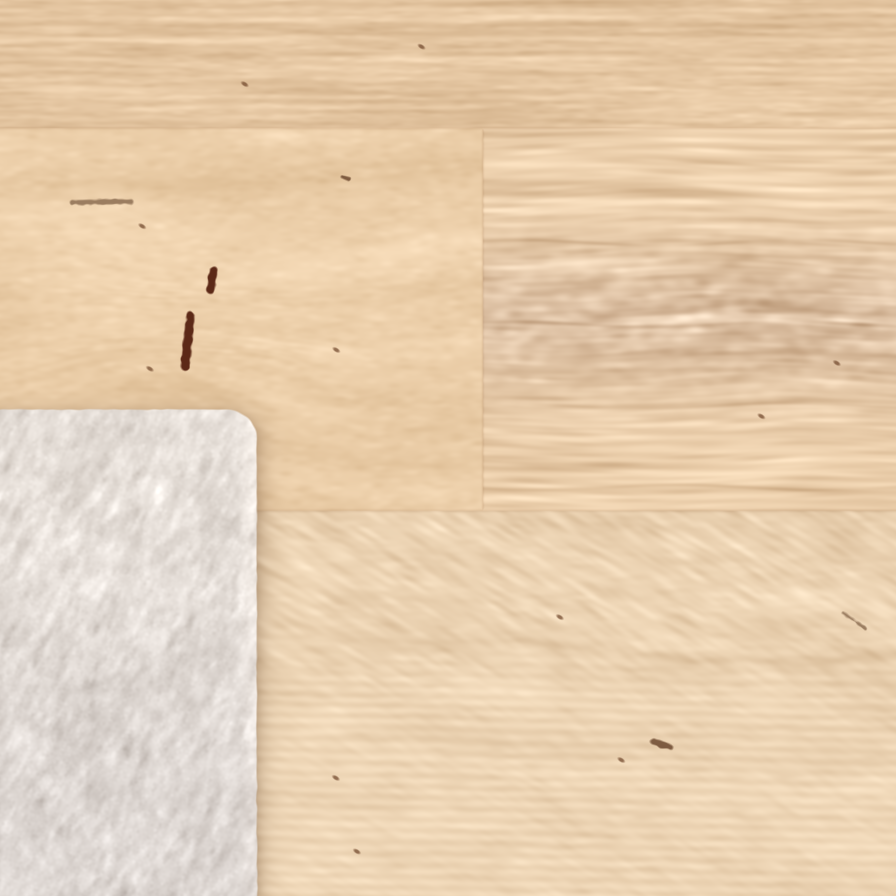
Give the GLSL for this texture, as a WebGL 2 fragment shader.

```glsl
#version 300 es
precision highp float;
// Pale wooden planks with fine grain and dark flecks, partly covered by a rounded grey felt pad.
uniform vec2 u_resolution;
out vec4 fragColor;

vec3 hash3(vec2 cell) {
  vec3 h = fract(cell.xyx * vec3(0.1031, 0.1030, 0.0973));
  h += dot(h, h.yxz + 33.33);
  return fract((h.xxy + h.yzz) * h.zyx);
}

// Cellular noise: soft bumps of random sign, one per cell, roughly -1..1.
float cells(vec2 p) {
  vec2 id = floor(p);
  float sum = 0.0;
  for (int y = -1; y <= 1; y++)
    for (int x = -1; x <= 1; x++) {
      vec2 cell = id + vec2(x, y);
      vec3 h = hash3(cell + 91.0);
      vec2 d = p - cell - h.xy;
      float bump = max(0.0, 1.0 - dot(d, d));
      sum += (h.z * 2.0 - 1.0) * bump * bump * bump;
    }
  return sum;
}

float segment(vec2 p, vec2 a, vec2 b) {
  vec2 ab = b - a;
  return length(p - a - ab * clamp(dot(p - a, ab) / dot(ab, ab), 0.0, 1.0));
}

// Ragged dark streak between two points.
float streak(vec2 p, vec2 a, vec2 b, float radius) {
  float d = segment(p, a, b) + 0.0012 * cells(p * 180.0);
  return 1.0 - smoothstep(radius - 0.0015, radius + 0.0015, d);
}

float band(float x, float centre, float width) {
  float t = (x - centre) / width;
  return exp(-t * t);
}

// Long horizontal fibres at two scales.
float fibres(vec2 p) {
  return 0.6 * cells(p * vec2(4.0, 75.0)) + 0.5 * cells(p * vec2(16.0, 190.0) + 40.0);
}

vec3 topPlank(vec2 p) {
  float ridges = sin(p.y * 560.0 + 2.0 * cells(p * vec2(5.0, 12.0)));
  float tone = fibres(p) + 0.22 * ridges + 0.3 * cells(p * vec2(60.0, 240.0));
  return vec3(0.897, 0.778, 0.635) + tone * vec3(0.062, 0.072, 0.08);
}

vec3 knottyPlank(vec2 p) {
  // Grain lines swerve around the knots near the left.
  vec2 k = p - vec2(0.2, 0.64);
  vec2 q = p + vec2(0.0, 0.05 * sign(k.y) * exp(-dot(k, k) * 45.0) * smoothstep(0.0, 0.06, abs(k.y)));
  q.y -= 0.012 * sin(p.x * 11.0) + 0.05 * p.x * smoothstep(0.68, 0.8, p.y);
  float tone = 0.5 * cells(q * vec2(5.0, 40.0)) + 0.3 * cells(q * vec2(30.0, 130.0))
             + 0.35 * cells(p * vec2(75.0, 170.0)) + 0.3 * cells(p * 7.0);
  tone -= 0.5 * band(p.y, 0.80 + 0.05 * (p.x - 0.3), 0.02) * smoothstep(0.1, 0.3, p.x);
  return vec3(0.922, 0.807, 0.66) + tone * vec3(0.047, 0.057, 0.068);
}

vec3 stripedPlank(vec2 p) {
  vec2 q = p + vec2(0.0, 0.004 * sin(p.x * 14.0 + p.y * 9.0));
  float rough = band(p.y, 0.645, 0.085);
  float ridges = sin(p.y * 480.0 + 3.0 * cells(p * vec2(4.0, 10.0)));
  float tone = 1.25 * fibres(q + 3.0) + 0.28 * ridges * (1.0 - rough);
  // Slanting rays cross the rough middle.
  vec2 slant = vec2(p.x * 0.6 - p.y, p.x + p.y * 0.6);
  tone += rough * (0.65 * cells(slant * vec2(42.0, 9.0)) + 0.7 * cells(p * vec2(55.0, 120.0)) - 0.45);
  for (int i = 0; i < 4; i++) {
    vec3 h = hash3(vec2(i, 17.0));
    float y = 0.456 + 0.091 * float(i) + 0.003 * sin(p.x * 20.0 + h.x * 6.0);
    tone -= band(p.y, y, 0.0025) * (0.8 + 0.8 * cells(vec2(p.x * 14.0, h.y * 50.0)));
  }
  vec3 base = mix(vec3(0.922, 0.81, 0.672), vec3(0.9, 0.795, 0.685), rough);
  return base + tone * vec3(0.068, 0.08, 0.088);
}

vec3 bottomPlank(vec2 p) {
  float ridged = 1.0 - smoothstep(0.2, 0.33, p.y);
  float ridges = sin((p.y + 0.025 * p.x) * 500.0 + 1.6 * cells(p * vec2(6.0, 18.0)));
  vec2 slant = vec2(p.x + p.y * 0.7, p.y + p.x * 0.45);
  float tone = 0.3 * ridges * ridged + 0.4 * cells(p * vec2(7.0, 32.0)) + 0.3 * cells(p * vec2(40.0, 160.0));
  tone += (1.0 - 0.65 * ridged) * 0.85 * cells(slant * vec2(55.0, 120.0));
  tone -= 0.25 * smoothstep(0.34, 0.43, p.y);
  float seam = 0.272 + 0.012 * sin(p.x * 10.0 - 4.0) + 0.003 * sin(p.x * 47.0);
  tone -= band(p.y, seam, 0.006) * smoothstep(0.4, 0.55, p.x) * (0.8 + 0.5 * cells(p * vec2(20.0, 60.0)));
  return vec3(0.928, 0.832, 0.706) + tone * vec3(0.05, 0.06, 0.068);
}

vec3 felt(vec2 p) {
  vec2 lean = vec2(p.x - 0.45 * p.y, p.y + 0.3 * p.x);
  float tone = 0.6 * cells(lean * vec2(75.0, 38.0)) + 0.45 * cells(lean * vec2(150.0, 85.0))
             + 0.3 * cells(p * 14.0) + 0.2 * cells(p * 260.0);
  vec3 base = mix(vec3(0.855, 0.828, 0.81), vec3(0.9, 0.872, 0.846), smoothstep(0.05, 0.5, p.y));
  return base + tone * vec3(0.088, 0.093, 0.097) + 0.05 * smoothstep(0.262, 0.283, p.x);
}

void main() {
  vec2 p = gl_FragCoord.xy / u_resolution;
  float aa = 1.0 / min(u_resolution.x, u_resolution.y);

  // Planks and the joints between them.
  float upper = smoothstep(-aa, aa, p.y - 0.857);
  float lower = smoothstep(-aa, aa, 0.43 - p.y);
  float right = smoothstep(-aa, aa, p.x - 0.539);
  vec3 colour = mix(knottyPlank(p), stripedPlank(p), right);
  colour = mix(mix(colour, topPlank(p), upper), bottomPlank(p), lower);
  float joint = max(band(p.y, 0.857, 0.002), band(p.y, 0.43, 0.002));
  joint = max(joint, band(p.x, 0.539, 0.0015) * (1.0 - upper) * (1.0 - lower));
  colour *= 1.0 - joint * vec3(0.05, 0.07, 0.09);

  // Small scattered pores.
  vec2 id = floor(p * 9.0);
  vec3 h = hash3(id + 5.0);
  vec2 pore = (fract(p * 9.0) - 0.15 - 0.7 * h.xy) / 9.0;
  float dot1 = 1.0 - smoothstep(0.001, 0.0035, length(pore * vec2(0.65, 1.0) + vec2(0.0, 0.4 * pore.x)));
  colour = mix(colour, vec3(0.45, 0.29, 0.18), dot1 * 0.75 * step(0.83, h.z));

  // Larger knots, cracks and flecks.
  float knots = max(streak(p, vec2(0.2385, 0.698), vec2(0.235, 0.676), 0.0042),
                    streak(p, vec2(0.2125, 0.648), vec2(0.207, 0.591), 0.0048));
  colour = mix(colour, vec3(0.36, 0.16, 0.09), knots);
  float cracks = max(streak(p, vec2(0.081, 0.774), vec2(0.146, 0.775), 0.0028),
                     streak(p, vec2(0.941, 0.316), vec2(0.966, 0.298), 0.0014));
  colour = mix(colour, vec3(0.55, 0.43, 0.32), cracks * 0.85);
  float flecks = max(streak(p, vec2(0.73, 0.172), vec2(0.748, 0.166), 0.0035),
                     streak(p, vec2(0.382, 0.803), vec2(0.389, 0.8), 0.002));
  colour = mix(colour, vec3(0.42, 0.28, 0.18), flecks * 0.85);

  // Felt pad with a rounded corner and a soft shadow.
  vec2 c = p - vec2(0.2865, 0.543) + 0.034;
  float pad = length(max(c, 0.0)) + min(max(c.x, c.y), 0.0) - 0.034;
  pad += 0.0008 * cells(p * 90.0);
  float shade = 0.22 * exp(-max(pad, 0.0) * 95.0) * mix(1.0, 0.4, smoothstep(0.5, 0.56, p.y));
  colour *= 1.0 - shade * vec3(0.85, 1.0, 1.15);
  colour = mix(felt(p), colour, smoothstep(-1.2 * aa, 1.2 * aa, pad));
  fragColor = vec4(clamp(colour, 0.0, 1.0), 1.0);
}
```
